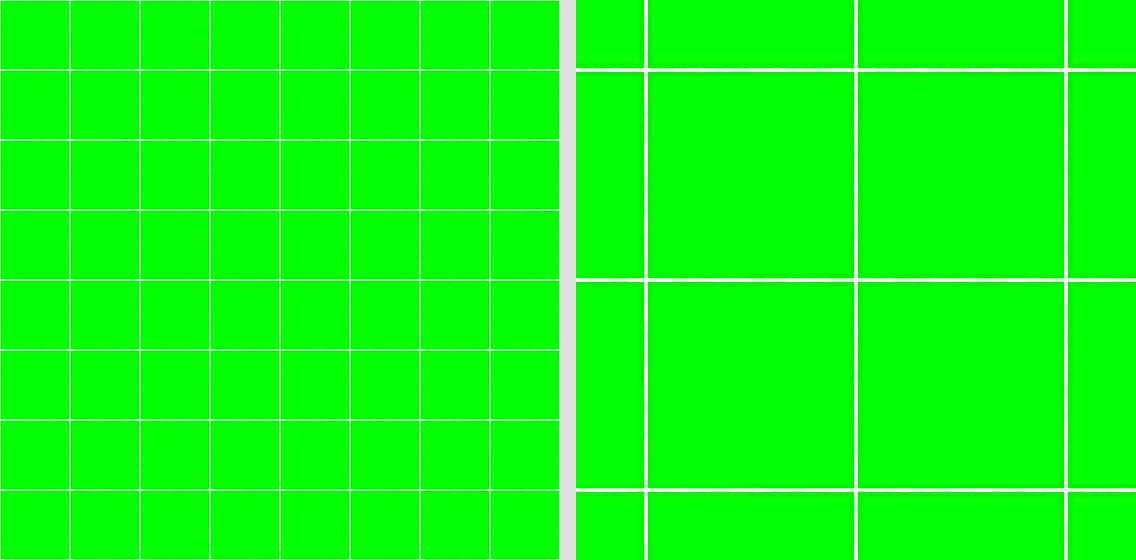
Left, the full canvas; right, a detail of the centre.
This pattern is drawn by a WebGL 2 fragment shader. Its source:

```glsl
#version 300 es
precision highp float;
// Eight by eight flat green tiles divided by thin, pale grout lines.
// Grout is the distance to the nearest grid line, its width worn by layered
// sines of whole frequency; a narrow darker rim borders each tile.

uniform vec2 u_resolution;
out vec4 outColor;

const float TILES = 8.0;
const float TAU = 6.28318;

// Wrapping roughness along a line, about -1 to 1, different for each line
float wear(float along, float line) {
    float t = along * TAU;
    return 0.4 * sin(t * 23.0 + line * 2.3)
         + 0.35 * sin(t * 61.0 + line * 4.1 + sin(t * 7.0))
         + 0.25 * sin(t * 137.0 + line * 1.7);
}

void main() {
    vec2 uv = gl_FragCoord.xy / u_resolution;
    vec2 pixel = 1.0 / u_resolution;

    // Distance to the nearest vertical and horizontal line, in canvas units
    vec2 nearest = floor(uv * TILES + 0.5);
    vec2 dist = abs(uv - nearest / TILES);
    vec2 line = mod(nearest, TILES);
    vec2 rough = vec2(wear(uv.y, line.x), wear(uv.x, line.y + 11.0));

    // Smoothed coverage of the grout
    vec2 halfWidth = 0.0011 * (1.0 + 0.12 * rough);
    vec2 cover = clamp((halfWidth - dist) / pixel + 0.5, 0.0, 1.0);
    float grout = 1.0 - (1.0 - cover.x) * (1.0 - cover.y);

    // Dark rim just beside the grout, uneven along its length
    vec2 rims = 1.0 - smoothstep(0.0025, 0.005, dist);
    rims *= 0.85 + 0.3 * rough.yx;
    float rim = clamp(max(rims.x, rims.y), 0.0, 1.0);

    vec3 tileGreen = vec3(0.02, 1.0, 0.02);
    vec3 rimGreen = vec3(0.0, 0.94, 0.0);
    vec3 groutWhite = vec3(0.97, 0.98, 0.97);

    vec3 color = mix(tileGreen, rimGreen, rim);
    color = mix(color, groutWhite, grout);
    outColor = vec4(color, 1.0);
}
```
